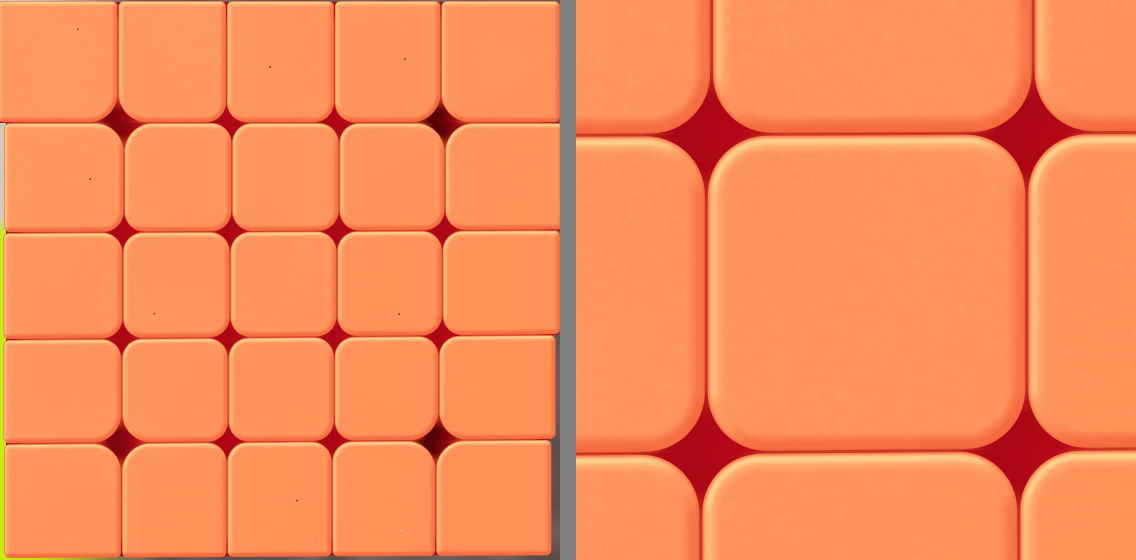
Left, the full canvas; right, a detail of the centre.
A Shadertoy shader for this pattern:

```glsl
// Five by five grid of glossy orange rounded tiles with red gaps at the joints.

const int N = 5;
// Cut positions at the canvas centre line, left to right and bottom to top
const float COL_CUT[6] = float[](0.0, 0.215, 0.4075, 0.599, 0.788, 1.0);
const float ROW_CUT[6] = float[](0.005, 0.2115, 0.398, 0.587, 0.781, 0.999);
// Looseness of the rows: sideways slip, stretch, and tilt of each cut
const float ROW_SLIP[5] = float[](-0.004, -0.001, 0.003, 0.0065, -0.0025);
const float ROW_STRETCH[5] = float[](-0.021, -0.012, -0.004, 0.0, 0.0065);
const float CUT_TILT[6] = float[](0.005, 0.008, 0.009, 0.005, 0.0, 0.0);

const float SEAM = 0.0009;         // half width of the seams
const float RADIUS = 0.035;        // corner radius at inner joints
const float RADIUS_WIDE = 0.051;   // at the four diagonal joints
const float RADIUS_RIM = 0.010;    // along the outer border
const float BEVEL = 0.012;
const float SPECK_CHANCE = 0.4;
const vec2 LIGHT_DIR = vec2(-0.55, 0.835);

const vec3 FACE = vec3(1.0, 0.58, 0.36);
const vec3 LIT = vec3(1.0, 0.72, 0.47);
const vec3 GLINT = vec3(1.0, 0.87, 0.58);
const vec3 SHADE = vec3(0.95, 0.40, 0.23);
const vec3 SEAM_COLOR = vec3(0.80, 0.22, 0.13);
const vec3 GAP_RED = vec3(0.74, 0.03, 0.10);
const vec3 GAP_DARK = vec3(0.30, 0.01, 0.02);
const vec3 SIDE_YELLOW = vec3(0.78, 0.93, 0.06);
const vec3 SIDE_PALE = vec3(0.82, 0.79, 0.73);
const vec3 SIDE_GREY = vec3(0.47, 0.39, 0.37);

float hash(vec2 p) {
    vec3 q = fract(vec3(p.xyx) * 0.1031);
    q += dot(q, q.yzx + 33.33);
    return fract((q.x + q.y) * q.z);
}

float noise(vec2 p) {
    vec2 i = floor(p), f = fract(p);
    f = f * f * (3.0 - 2.0 * f);
    return mix(mix(hash(i), hash(i + vec2(1, 0)), f.x),
               mix(hash(i + vec2(0, 1)), hash(i + 1.0), f.x), f.y);
}

float colCut(int i, int row) {
    return COL_CUT[i] + ROW_SLIP[row] + ROW_STRETCH[row] * (COL_CUT[i] - 0.5);
}

float rowCut(int i, float x) {
    return ROW_CUT[i] + CUT_TILT[i] * (x - 0.5);
}

bool isDiagonalJoint(ivec2 n) {
    return (n.x == 1 || n.x == N - 1) && (n.y == 1 || n.y == N - 1);
}

float jointRadius(ivec2 n) {
    if (n.x == 0 || n.x == N || n.y == 0 || n.y == N) return RADIUS_RIM;
    return isDiagonalJoint(n) ? RADIUS_WIDE : RADIUS;
}

// Wall seen beyond the outer tiles
vec3 sideColor(vec2 uv) {
    vec3 left = mix(SIDE_YELLOW, SIDE_PALE, smoothstep(0.57, 0.62, uv.y));
    vec3 right = mix(SIDE_GREY, SIDE_GREY * 0.75, noise(uv * 20.0));
    return mix(left, right, smoothstep(0.02, 0.3, uv.x));
}

// Red core showing through the joints, fading to a plain seam
vec3 gapColor(vec2 toJoint, ivec2 joint) {
    float depth = isDiagonalJoint(joint) ? 0.45 + 0.12 * float(joint.x) : 0.15;
    depth *= 1.0 - 0.6 * smoothstep(-0.01, 0.025, toJoint.x);
    vec3 core = mix(GAP_RED, GAP_DARK, clamp(depth, 0.0, 1.0));
    return mix(core, SEAM_COLOR, smoothstep(0.018, 0.045, length(toJoint)));
}

vec3 tileColor(vec2 uv, float d, vec2 normal) {
    float light = dot(normal, LIGHT_DIR);
    float bevel = smoothstep(-BEVEL, -0.003, d);
    vec3 col = FACE + vec3(0.0, 0.018, 0.022) * (uv.y - uv.x);
    col += 0.012 * (noise(uv * 9.0) - 0.5) + 0.018 * (noise(uv * 380.0) - 0.5);
    col = mix(col, LIT, bevel * smoothstep(0.0, 0.8, light));
    col = mix(col, SHADE, 0.85 * bevel * smoothstep(0.0, 0.8, -light));
    float glint = smoothstep(0.003, 0.0, abs(d + 0.0035));
    col = mix(col, GLINT, 0.6 * glint * smoothstep(0.3, 0.85, light));
    return mix(col, SHADE, 0.7 * smoothstep(-0.0025, 0.0, d));
}

void mainImage(out vec4 fragColor, in vec2 fragCoord) {
    vec2 uv = fragCoord / iResolution.xy;
    float px = 1.0 / min(iResolution.x, iResolution.y);

    // Find the tile: its row first, then its column within that row
    int row = 0, column = 0;
    for (int i = 1; i < N; i++) row += int(uv.y > rowCut(i, uv.x));
    for (int i = 1; i < N; i++) column += int(uv.x > colCut(i, row));
    vec2 lo = vec2(colCut(column, row), rowCut(row, uv.x));
    vec2 hi = vec2(colCut(column + 1, row), rowCut(row + 1, uv.x));

    // Rounded box whose radius depends on the nearest joint
    vec2 p = uv - 0.5 * (lo + hi);
    ivec2 upper = ivec2(greaterThan(p, vec2(0.0)));
    ivec2 joint = ivec2(column, row) + upper;
    float radius = jointRadius(joint);
    vec2 q = abs(p) - 0.5 * (hi - lo) + SEAM + radius;
    vec2 outward = max(q, 0.0);
    float d = length(outward) + min(max(q.x, q.y), 0.0) - radius;
    vec2 axis = q.x > q.y ? vec2(1, 0) : vec2(0, 1);
    vec2 normal = min(q.x, q.y) > 0.0 ? normalize(outward) : axis;
    normal *= vec2(upper) * 2.0 - 1.0;

    // Outer wall or inner gap behind the tile
    vec2 toJoint = uv - mix(lo, hi, vec2(upper));
    bool onSide = (joint.x == 0 || joint.x == N) && abs(p.x) > 0.5 * (hi.x - lo.x) - 0.005;
    bool onEnd = (joint.y == 0 || joint.y == N) && abs(p.y) > 0.5 * (hi.y - lo.y) - 0.003;
    vec3 back = onSide || onEnd ? sideColor(uv) : gapColor(toJoint, joint);

    // Tile face with an occasional dark or pale speck
    vec3 face = tileColor(uv, d, normal);
    vec2 id = vec2(column, row);
    vec2 spot = 0.12 * (vec2(hash(id + 7.3), hash(id + 19.1)) - 0.5);
    float speck = smoothstep(0.0025, 0.0008, length(p - spot)) * step(hash(id + 3.7), SPECK_CHANCE);
    face = mix(face, hash(id + 41.0) < 0.6 ? GAP_DARK : GLINT, 0.6 * speck);

    fragColor = vec4(mix(face, back, smoothstep(-0.75 * px, 0.75 * px, d)), 1.0);
}
```
